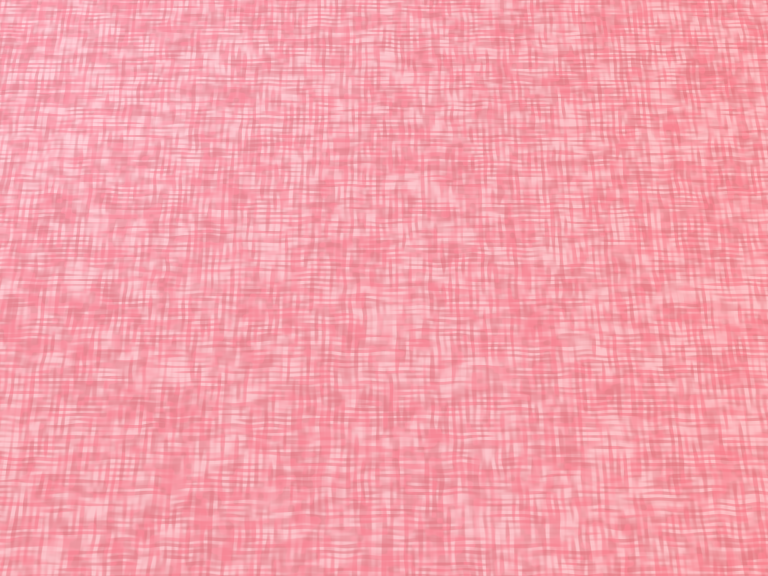
Reproduce this texture procedurally as a Shadertoy shader.

```glsl
// Pink cross-hatched cloth: broken, wavering threads over a pale ground, seen at a slight tilt.

const vec3 ROSE_INK  = vec3(0.968, 0.532, 0.590);
const vec3 DULL_INK  = vec3(0.905, 0.512, 0.555);
const vec3 PALE_GAP  = vec3(0.990, 0.772, 0.797);
const vec3 SHEEN     = vec3(0.010, 0.040, 0.052);   // added at the lit upper left
const vec3 WARMTH    = vec3(0.006, -0.014, -0.024); // added along the right side

// Sizes are fractions of the canvas height
const vec2  WARP_SIZE  = vec2(0.0064, 0.034);  // upright threads: width, length
const vec2  WEFT_SIZE  = vec2(0.0053, 0.044);  // level threads: width, length
const float PATCH_SIZE = 0.042;
const float PATCH_GAIN = 0.22;
const float MOTTLE_SIZE = 0.011;
const float WAVER      = 0.0040;
const float TILT       = 0.20;
const float EDGE       = 0.28;   // softness of the thread borders
const float REGULARITY = 0.28;   // share of strict thread-gap alternation
const float CROSSING   = 0.32;   // share of gaps open only between both directions

float hash(ivec2 cell, uint seed) {
    uvec2 k = uvec2(cell) * uvec2(1597u, 3812u) + seed * 7919u;
    uint n = (k.x ^ (k.y * 2741u)) * 747796405u + 2891336u;
    n = ((n >> ((n >> 28u) + 4u)) ^ n) * 277803737u;
    n ^= n >> 15u;
    return float(n & 65535u) / 65535.0;
}

float noise(vec2 p, uint seed) {
    ivec2 i = ivec2(floor(p));
    vec2 f = smoothstep(0.0, 1.0, fract(p));
    float low  = mix(hash(i, seed), hash(i + ivec2(1, 0), seed), f.x);
    float high = mix(hash(i + ivec2(0, 1), seed), hash(i + ivec2(1, 1), seed), f.x);
    return mix(low, high, f.y);
}

// Openness of one strand along its length, with its own random start
float strand(int index, float along, uint seed) {
    float p = along + 9.0 * hash(ivec2(index, 71), seed);
    int i = int(floor(p));
    float f = smoothstep(0.0, 1.0, fract(p));
    float value = mix(hash(ivec2(index, i), seed), hash(ivec2(index, i + 1), seed), f);
    return mix(value, float(index & 1), REGULARITY);
}

// Neighbouring strands blended; p is (across, along) in strand units
float threads(vec2 p, uint seed) {
    int i = int(floor(p.x));
    float f = smoothstep(0.0, 1.0, fract(p.x));
    return mix(strand(i, p.y, seed), strand(i + 1, p.y, seed), f);
}

// How far the ground is left open between threads
float openness(float value, float bias) {
    return smoothstep(0.5 - EDGE, 0.5 + EDGE, value + bias);
}

void mainImage(out vec4 fragColor, in vec2 fragCoord) {
    vec2 screen = fragCoord / iResolution.xy;
    vec2 p = fragCoord / iResolution.y;

    // Tilted cloth: the weave gets finer towards the top
    vec2 cloth = vec2(p.x - 0.667, p.y) / (1.0 - TILT * p.y);
    vec2 bend = vec2(noise(cloth / 0.035, 1u), noise(cloth / 0.035, 2u)) - 0.5;
    vec2 q = cloth + WAVER * bend;

    // Patches where one direction or the ink itself is heavier
    float warpBias = PATCH_GAIN * (noise(q / PATCH_SIZE, 3u) - 0.5);
    float weftBias = PATCH_GAIN * (noise(q / PATCH_SIZE, 4u) - 0.5);

    // Crossing threads
    float warp = openness(threads(q / WARP_SIZE, 5u), warpBias);
    float weft = openness(threads(q.yx / WEFT_SIZE, 6u), weftBias);
    float gap = mix(0.5 * (warp + weft), warp * weft, CROSSING);

    // Uneven ink on the pale ground
    float mottle = noise(q / MOTTLE_SIZE, 7u);
    vec3 ink = mix(ROSE_INK, DULL_INK, smoothstep(0.35, 0.70, mottle));
    vec3 color = mix(ink, PALE_GAP, gap);

    // Broad light across the cloth
    float lit = 1.0 - smoothstep(0.0, 0.75, length(screen - vec2(0.0, 0.9)));
    color += SHEEN * lit + WARMTH * smoothstep(0.55, 1.0, screen.x);
    fragColor = vec4(clamp(color, 0.0, 1.0), 1.0);
}
```
